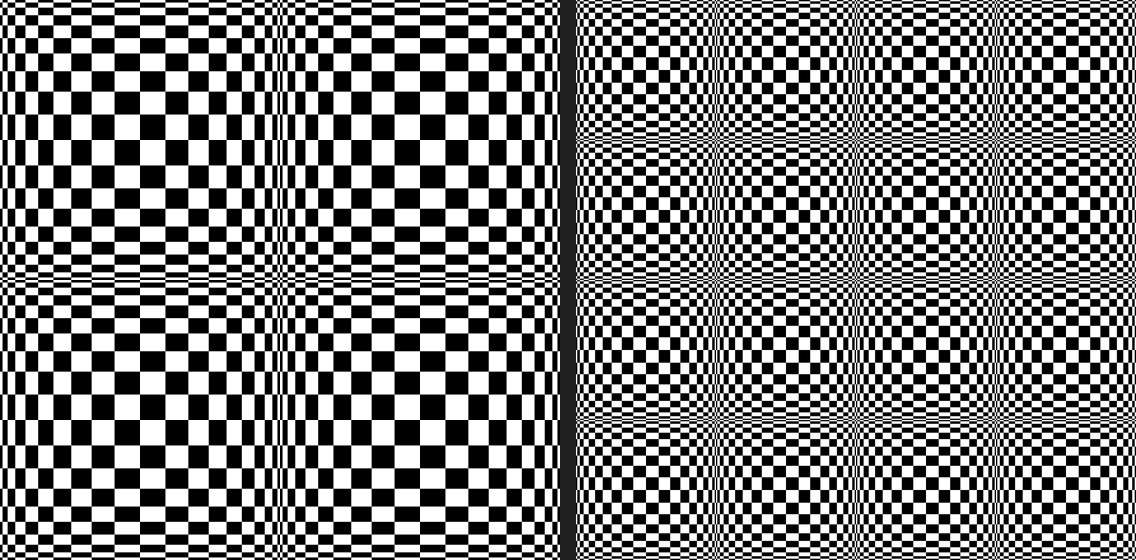
Left: one tile. Right: repeated 2 by 2.
A Shadertoy shader for this pattern:

```glsl
// Black and white op-art checkerboard whose cells narrow in even steps toward each tile border.
#define TILES 2.0        // tiles across and down
#define HALF_CELLS 10.0  // cells from a tile border to its centre
#define DARK vec3(0.0)
#define LIGHT vec3(1.0)

// Cell widths grow as 1, 2, 3 ... so cell edges lie at triangular numbers.
const float HALF_WIDTH = 0.5 * HALF_CELLS * (HALF_CELLS + 1.0);

// Smoothed stripes along each axis: +1 on even cells, -1 on odd cells.
vec2 stripes(vec2 uv, vec2 pixel) {
    vec2 tile = fract(uv * TILES);
    vec2 border = 1.0 - abs(2.0 * tile - 1.0);   // 0 at the border, 1 at the centre

    // Invert the triangular numbers, then mirror the count past the centre.
    vec2 root = sqrt(1.0 + 8.0 * HALF_WIDTH * border);
    vec2 count = 0.5 * (root - 1.0);
    vec2 cell = mix(count, 2.0 * HALF_CELLS - count, step(0.5, tile));

    // Distance to the nearest cell edge, in pixels.
    vec2 cellsPerPixel = 2.0 * HALF_WIDTH / root * 2.0 * TILES * pixel;
    vec2 edge = (0.5 - abs(fract(cell) - 0.5)) / cellsPerPixel;

    vec2 parity = 1.0 - 2.0 * mod(floor(cell), 2.0);
    return parity * clamp(2.0 * edge, 0.0, 1.0);
}

void mainImage(out vec4 fragColor, in vec2 fragCoord) {
    vec2 pixel = 1.0 / iResolution.xy;
    vec2 s = stripes(fragCoord * pixel, pixel);

    // Crossing the two stripe sets gives the checks.
    float light = 0.5 - 0.5 * s.x * s.y;
    fragColor = vec4(mix(DARK, LIGHT, light), 1.0);
}
```
